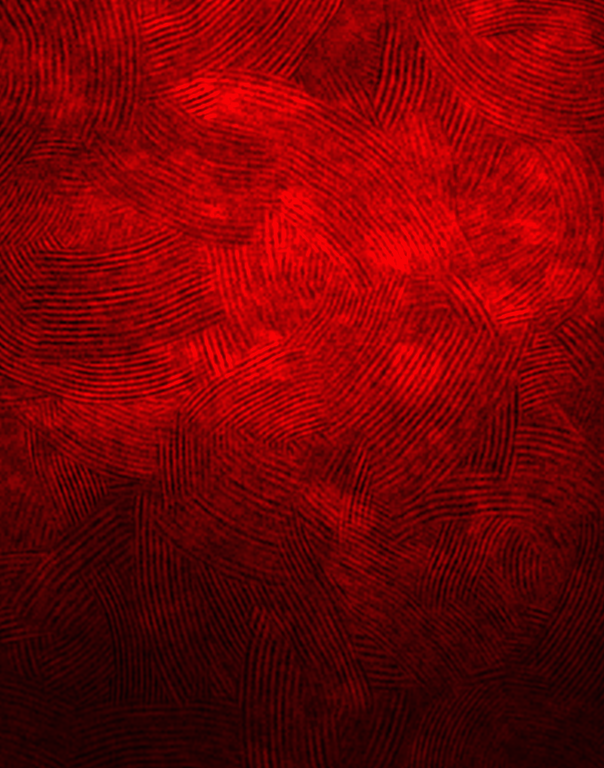
A WebGL 1 fragment shader for this texture:

```glsl
precision highp float;

uniform vec2 u_resolution;

const int STROKES = 84;
const vec2 STROKE_GRID = vec2(7.0, 12.0);
const float STROKE_STEP = 37.0;
const vec2 HALF_WIDTH = vec2(0.045, 0.105);
const vec2 HALF_LENGTH = vec2(0.09, 0.20);
const vec2 CURVE_RADIUS = vec2(0.13, 0.42);
const vec2 RIDGE_PITCH = vec2(0.0072, 0.0105);
const float RIDGE_CONTRAST = 0.52;
const float GRAIN_CONTRAST = 0.55;
const float CLOUD_CONTRAST = 0.55;
const float SHADE_RANGE = 0.34;
const float FLOOR_LIGHT = 0.17;
const float TOP_LIGHT = 0.53;
const float GLOW_LIGHT = 0.20;
const vec2 GLOW_CENTER = vec2(0.52, 0.71);
const float EDGE_DARKENING = 0.30;
const vec3 SHADOW_RED = vec3(0.02, 0.004, 0.006);
const vec3 PAINT_RED = vec3(0.97, 0.012, 0.024);
const float TAU = 6.28318;

float hash(vec2 p) {
  vec3 q = fract(p.xyx * vec3(0.1031, 0.1030, 0.0973));
  q += dot(q, q.yzx + 33.33);
  return fract((q.x + q.y) * q.z);
}

float noise(vec2 p) {
  vec2 cell = floor(p);
  vec2 f = fract(p);
  f = f * f * (3.0 - 2.0 * f);
  float low = mix(hash(cell), hash(cell + vec2(1.0, 0.0)), f.x);
  float high = mix(hash(cell + vec2(0.0, 1.0)), hash(cell + 1.0), f.x);
  return mix(low, high, f.y);
}

float fbm(vec2 p) {
  float sum = 0.0;
  float weight = 0.5;
  for (int i = 0; i < 5; i++) {
    sum += weight * noise(p);
    p = mat2(1.6, 1.2, -1.2, 1.6) * p + 7.3;
    weight *= 0.5;
  }
  return sum;
}

float pick(vec2 range, float id, float salt) {
  return mix(range.x, range.y, hash(vec2(id, salt)));
}

// Combed arc: x = relief, y = shade, z = coverage
vec3 combStroke(vec2 p, float id, float aspect, float wobble) {
  float slot = mod(id * STROKE_STEP, STROKE_GRID.x * STROKE_GRID.y);
  vec2 cell = vec2(mod(slot, STROKE_GRID.x), floor(slot / STROKE_GRID.x));
  vec2 jitter = vec2(hash(vec2(id, 1.5)), hash(vec2(id, 2.5))) * 1.6 - 0.3;
  vec2 center = (cell + jitter) / STROKE_GRID * vec2(aspect, 1.0);

  float angle = TAU * hash(vec2(id, 3.5));
  float c = cos(angle);
  float s = sin(angle);
  float radius = pick(CURVE_RADIUS, id, 4.5);
  vec2 q = mat2(c, -s, s, c) * (p - center) + vec2(0.0, radius);
  float across = length(q) - radius;
  float along = atan(q.x, q.y) * radius;

  // Ragged ends, cleaner sides
  float sideGap = pick(HALF_WIDTH, id, 5.5) - abs(across) + 0.025 * wobble;
  float endGap = pick(HALF_LENGTH, id, 6.5) - abs(along) + 0.09 * wobble;
  float cover = smoothstep(0.0, 0.012, sideGap) * smoothstep(0.0, 0.045, endGap);
  if (cover <= 0.0) return vec3(0.0);

  vec2 seed = vec2(id * 3.7, id * 5.1);
  float bend = 0.006 * noise(vec2(along * 22.0, across * 14.0) + seed);
  float ridge = sin(TAU * (across + bend) / pick(RIDGE_PITCH, id, 7.5));
  float wear = smoothstep(0.15, 0.65, noise(vec2(along * 16.0, across * 45.0) + seed));
  float fibre = noise(vec2(along * 55.0, across * 230.0) + seed) - 0.5;
  float depth = pick(vec2(0.35, 1.15), id, 8.5);
  float relief = ridge * depth * mix(0.3, 1.0, wear) + 0.9 * fibre;

  // Pressed groove beside the stroke and its overall tint
  float groove = exp(-abs(sideGap - 0.007) * 190.0) * step(0.6, hash(vec2(id, 9.5)));
  float shade = SHADE_RANGE * (hash(vec2(id, 10.5)) - 0.5) - 0.35 * groove;
  return vec3(relief, shade, cover * 0.92);
}

// Broad light: dark foot, warm upper middle, dim sides
float lightField(vec2 uv, float cloud) {
  float rise = smoothstep(0.06, 0.72, uv.y + 0.22 * cloud);
  vec2 offset = (uv - GLOW_CENTER) / vec2(0.42, 0.24);
  float glow = GLOW_LIGHT * exp(-dot(offset, offset));
  float side = pow(abs(uv.x - 0.5) * 2.0, 3.0);
  float light = mix(FLOOR_LIGHT, TOP_LIGHT, rise) + glow;
  return light * (1.0 - EDGE_DARKENING * side) * (1.0 + CLOUD_CONTRAST * cloud);
}

void main() {
  vec2 uv = gl_FragCoord.xy / u_resolution;
  float aspect = u_resolution.x / u_resolution.y;
  vec2 p = vec2(uv.x * aspect, uv.y);

  float wobble = fbm(p * 30.0 + 4.0) - 0.5;
  float cloud = 1.6 * (fbm(p * 4.5 + 11.0) - 0.48);

  // Later strokes cover earlier ones
  vec2 surface = vec2(wobble * 1.5, 0.0);
  for (int i = 0; i < STROKES; i++) {
    vec3 stroke = combStroke(p, float(i), aspect, wobble);
    surface = mix(surface, stroke.xy, stroke.z);
  }

  // Dry scuffs and fine grit
  float grit = noise(p * 250.0) + 0.6 * noise(p * 130.0 + 9.0) - 0.8;
  float scuff = smoothstep(0.54, 0.72, fbm(p * vec2(11.0, 15.0) + 21.0));
  float relief = RIDGE_CONTRAST * surface.x + GRAIN_CONTRAST * grit;
  float tone = lightField(uv, cloud) * (1.0 + surface.y + 0.35 * scuff);
  tone *= max(0.08, 1.0 + relief * mix(1.0, 0.65, smoothstep(0.35, 0.7, tone)));

  gl_FragColor = vec4(mix(SHADOW_RED, PAINT_RED, clamp(tone, 0.0, 1.0)), 1.0);
}
```
